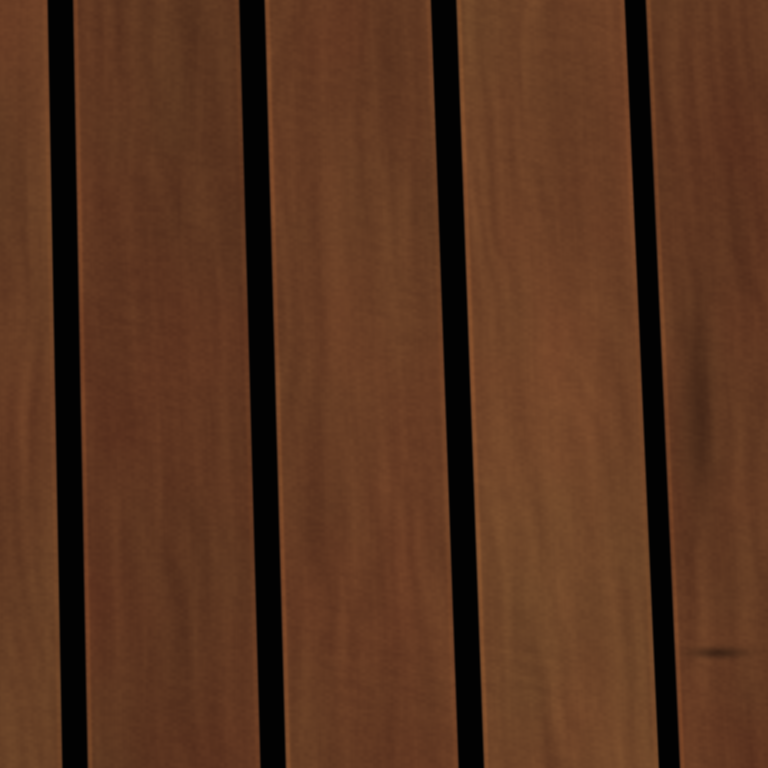
Reproduce this texture procedurally as a Shadertoy shader.

```glsl
const vec3 GAP_COLOR = vec3(0.008, 0.007, 0.007);
const vec3 DARK_WOOD = vec3(0.295, 0.160, 0.098);
const vec3 LIGHT_WOOD = vec3(0.510, 0.325, 0.192);
const vec3 EDGE_GLOW = vec3(0.13, 0.075, 0.03);

float hash(vec2 p) {
    vec3 q = fract(p.xyx * 0.1031);
    q += dot(q, q.yzx + 33.33);
    return fract((q.x + q.y) * q.z);
}

float noise(vec2 p) {
    vec2 cell = floor(p);
    vec2 f = fract(p);
    f = f * f * (3.0 - 2.0 * f);
    float low = mix(hash(cell), hash(cell + vec2(1, 0)), f.x);
    float high = mix(hash(cell + vec2(0, 1)), hash(cell + vec2(1, 1)), f.x);
    return mix(low, high, f.y);
}

// Layered noise, centred on zero
float fbm(vec2 p) {
    float sum = 0.0;
    float weight = 0.5;
    for (int i = 0; i < 4; i++) {
        sum += weight * (noise(p) - 0.5);
        p = p * 2.03 + 17.3;
        weight *= 0.5;
    }
    return sum;
}

// Brightness of each board, from the left
float boardTone(float board) {
    float tones[5] = float[5](0.49, 0.34, 0.43, 0.60, 0.33);
    return tones[int(clamp(board + 1.0, 0.0, 4.0))];
}

// Long wavy growth lines, x across and y along the board
float growthLines(vec2 p, float seed) {
    float bend = fbm(vec2(p.x * 5.0 + seed, p.y * 1.8 + seed));
    float phase = p.x * 55.0 + bend * 13.0 + p.y * 2.5;
    float strength = noise(vec2(p.x * 14.0 + seed, p.y * 4.0));
    return sin(phase * 3.0 + 2.0 * noise(vec2(p.x * 30.0, p.y * 5.0))) * strength;
}

float woodTone(vec2 p, float board) {
    float seed = board * 19.7 + 50.0;
    float sway = 0.025 * fbm(vec2(seed, p.y * 3.0));
    vec2 q = vec2(p.x + sway, p.y);
    float tone = boardTone(board);
    tone += 0.40 * fbm(vec2(q.x * 9.0 + seed, q.y * 2.5));
    tone += 0.34 * fbm(vec2(q.x * 55.0 + seed, q.y * 3.5 + seed));
    tone += 0.085 * growthLines(q, seed);
    // Short cross figure and fine pores
    float figure = noise(vec2(p.x * 13.0 + seed, p.y * 8.0));
    tone += 0.20 * figure * fbm(vec2(p.x * 22.0 + seed, p.y * 105.0 + p.x * 25.0));
    tone += 0.11 * (noise(vec2(p.x * 170.0 + seed, p.y * 230.0)) - 0.5);
    return tone;
}

// Soft dark mark of the given size
float smudge(vec2 p, vec2 center, vec2 size) {
    vec2 d = (p - center) / size;
    return exp(-dot(d, d));
}

vec3 woodColor(vec2 p, float board) {
    float tone = woodTone(p, board);
    vec3 color = mix(DARK_WOOD, LIGHT_WOOD, clamp(tone, -0.35, 1.25));
    // Drifting red and golden tints
    float tint = fbm(vec2(p.x * 6.0 + board * 7.1, p.y * 4.0)) + 0.25 * (0.46 - boardTone(board));
    return color * (1.0 + tint * vec3(0.06, -0.09, -0.04));
}

void mainImage(out vec4 fragColor, in vec2 fragCoord) {
    vec2 uv = fragCoord / iResolution.xy;

    // Slightly leaning boards that widen toward the bottom
    float pitch = mix(0.258, 0.2495, uv.y);
    float firstGap = mix(0.0977, 0.0785, uv.y);
    float across = (uv.x - firstGap) / pitch;
    float board = floor(across);
    float gap = floor(across + 0.5);
    float offset = (across - gap) * pitch;
    float halfGap = gap > 2.5 ? 0.0136 : 0.0164;
    float edge = abs(offset) - halfGap;

    vec2 p = vec2(fract(across) * 0.254, uv.y);
    vec3 wood = woodColor(p, board);

    // Small knot and dark streak in the last board
    float lastBoard = step(2.5, board);
    float knot = smudge(uv, vec2(0.935, 0.15), vec2(0.035, 0.007));
    float streak = smudge(uv, vec2(0.91, 0.47), vec2(0.025, 0.13));
    wood *= 1.0 - lastBoard * (0.38 * knot + 0.22 * streak);

    // Lit rims, strongest on the left side of each board
    float rim = smudge(vec2(edge, 0.0), vec2(0.004, 0.0), vec2(0.0028, 1.0));
    wood += EDGE_GLOW * rim * (offset > 0.0 ? 0.65 : 0.25);

    float blur = max(0.0022, 1.0 / iResolution.x);
    vec3 color = mix(GAP_COLOR, wood, smoothstep(-blur, blur, edge));
    fragColor = vec4(color, 1.0);
}
```
